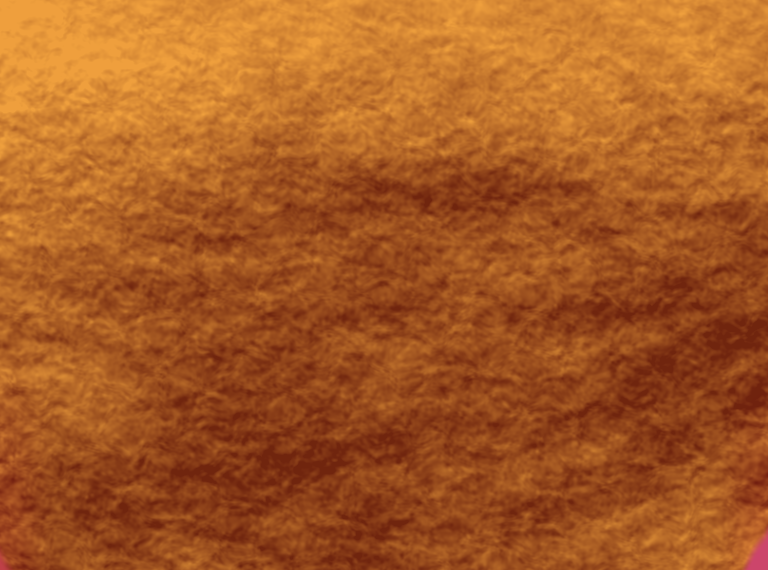
Write a Shadertoy shader that draws this texture.

```glsl
// A soft mound of orange-brown powder, bright along the top and left.
// Broad shading, curved folds and lit clumps of rotated value noise
// add up to one tone, which blends from deep rust to warm amber.

float hash(vec2 cell) {
    vec3 h = fract(cell.xyx * vec3(0.1031, 0.1030, 0.0973));
    h += dot(h, h.yzx + 33.33);
    return fract((h.x + h.y) * h.z);
}

float noise(vec2 p) {
    vec2 cell = floor(p), f = fract(p);
    f = f * f * (3.0 - 2.0 * f);
    float low = mix(hash(cell), hash(cell + vec2(1, 0)), f.x);
    float high = mix(hash(cell + vec2(0, 1)), hash(cell + vec2(1, 1)), f.x);
    return mix(low, high, f.y);
}

// Noise octaves centred on zero, each one turned against the last
float fbm(vec2 p, int octaves) {
    float sum = 0.0, weight = 0.5;
    for (int i = 0; i < octaves; i++) {
        sum += weight * (noise(p) - 0.5);
        p = mat2(1.6, 1.2, -1.2, 1.6) * p + 17.3;
        weight *= 0.62;
    }
    return sum;
}

// Soft elliptical patch
float patchAt(vec2 uv, vec2 centre, vec2 radius) {
    vec2 d = (uv - centre) / radius;
    return exp(-dot(d, d));
}

// Large light and dark areas of the mound
float broadLight(vec2 uv) {
    float light = 0.31 + 0.60 * smoothstep(0.48, 1.02, uv.y);
    light += 0.20 * smoothstep(0.40, 0.0, uv.x) * smoothstep(-0.1, 0.4, uv.y);
    light -= 0.26 * patchAt(uv, vec2(0.47, 0.66), vec2(0.15, 0.07));
    light -= 0.16 * patchAt(uv, vec2(0.68, 0.69), vec2(0.10, 0.05));
    light -= 0.17 * patchAt(uv, vec2(0.37, 0.15), vec2(0.22, 0.08));
    light -= 0.16 * patchAt(uv, vec2(0.95, 0.42), vec2(0.18, 0.16));
    light += 0.30 * patchAt(uv, vec2(1.0, 0.0), vec2(0.16, 0.14));
    return light;
}

// Clumpy surface height, slightly wider than tall
float clumps(vec2 p) {
    vec2 warp = vec2(noise(p * 30.0), noise(p * 30.0 + 41.0)) - 0.5;
    return fbm((p + 0.014 * warp) * vec2(40.0, 52.0), 3);
}

void mainImage(out vec4 fragColor, in vec2 fragCoord) {
    vec2 uv = fragCoord / iResolution.xy;
    vec2 p = fragCoord / iResolution.y;

    // Folds arch over the upper part and sag like a bowl below
    float x = p.x - 0.5 * iResolution.x / iResolution.y;
    float sag = mix(0.55, -0.40, smoothstep(0.3, 0.8, uv.y));
    vec2 along = vec2(p.x, p.y - sag * x * x);
    along.y += 0.05 * (noise(p * 6.0) - 0.5);
    float folds = fbm(along * vec2(6.0, 15.0) + 5.0, 3);

    // Clumps catch light on their upper sides
    float height = clumps(p);
    float relief = height - clumps(p + vec2(-0.003, 0.009));
    float dust = noise(mat2(0.8, 0.6, -0.6, 0.8) * p * 135.0) - 0.5;
    float focus = mix(1.0, 0.65, smoothstep(0.75, 1.0, uv.y));

    float tone = broadLight(uv) + 0.55 * folds * focus;
    tone += focus * (0.42 * height + 0.36 * relief + 0.16 * dust);
    tone = clamp(tone, -0.02, 1.08);
    vec3 color = mix(vec3(0.45, 0.155, 0.06), vec3(0.90, 0.59, 0.225), tone);

    // Reddened lower edges and a sliver of pink cloth in the corner
    float sides = smoothstep(0.42, 0.5, abs(uv.x - 0.5));
    color.g -= 0.05 * sides * smoothstep(0.45, 0.0, uv.y);
    float cloth = (1.0 - uv.x) * 2.4 + uv.y;
    cloth += 0.02 * (noise(p * 25.0) - 0.5);
    color = mix(color, vec3(0.80, 0.27, 0.42), smoothstep(0.09, 0.055, cloth));
    float leftCloth = uv.x * 2.4 + uv.y;
    color = mix(color, vec3(0.75, 0.25, 0.28), smoothstep(0.05, 0.01, leftCloth));

    fragColor = vec4(color, 1.0);
}
```
